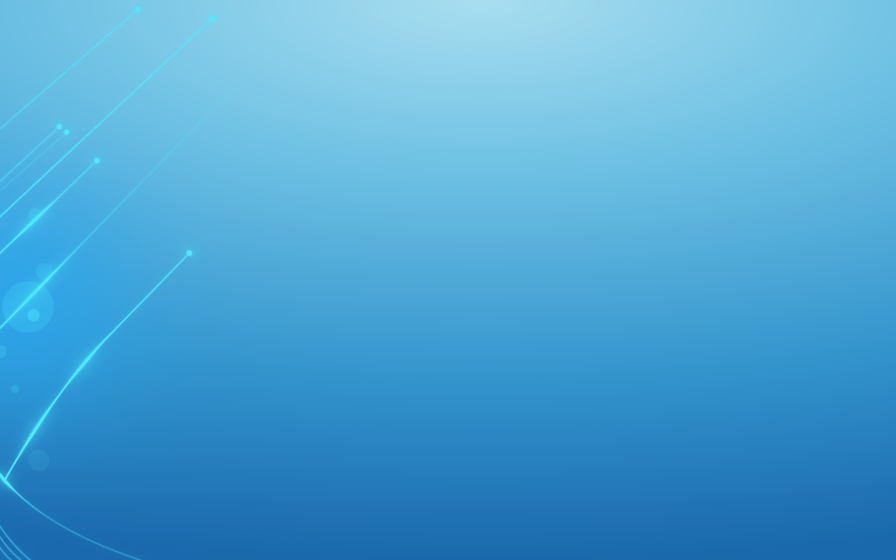
Reproduce this background procedurally as a WebGL 2 fragment shader.

```glsl
#version 300 es
precision highp float;
// A soft blue backdrop lit from above, with cyan light trails at the left.
// Elliptical gradients form the backdrop; segment and curve distances draw
// the trails, and stretched Gaussians add the flares.
uniform vec2 u_resolution;
out vec4 fragColor;

// x: distance to segment ab, y: position along it from a to b
vec2 segment(vec2 p, vec2 a, vec2 b) {
    vec2 ab = b - a;
    float t = clamp(dot(p - a, ab) / dot(ab, ab), 0.0, 1.0);
    return vec2(length(p - a - ab * t), t);
}

// Distance to a quadratic Bezier, taken as short chords
float curve(vec2 p, vec2 a, vec2 b, vec2 c) {
    float nearest = 10.0;
    vec2 last = a;
    for (int i = 1; i <= 16; i++) {
        float t = float(i) / 16.0;
        vec2 next = mix(mix(a, b, t), mix(b, c, t), t);
        nearest = min(nearest, segment(p, last, next).x);
        last = next;
    }
    return nearest;
}

// Thin antialiased stroke with a faint halo
float stroke(float d, float pixel) {
    return 1.0 - smoothstep(0.0, 0.0013 + pixel, d) + 0.12 * exp(-d * 180.0);
}

// Spindle of light around a centre, turned by an angle
float flare(vec2 p, vec2 centre, float angle, float reach) {
    vec2 axis = vec2(cos(angle), sin(angle));
    vec2 q = p - centre;
    float along = dot(q, axis) / reach;
    float across = dot(q, vec2(-axis.y, axis.x));
    float core = exp(-across * across / 0.000012);
    float halo = exp(-across * across / 0.00025);
    return exp(-along * along) * (0.65 * core + 0.25 * halo);
}

vec3 backdrop(vec2 p) {
    float d = length(vec2(0.38 * (p.x - 0.86), 1.0 - p.y));
    vec3 c = mix(vec3(0.66, 0.87, 0.94), vec3(0.42, 0.75, 0.89), clamp(d / 0.32, 0.0, 1.0));
    c = mix(c, vec3(0.20, 0.58, 0.80), clamp((d - 0.32) / 0.36, 0.0, 1.0));
    c = mix(c, vec3(0.10, 0.41, 0.68), clamp((d - 0.68) / 0.32, 0.0, 1.0));
    vec2 q = p - vec2(0.02, 0.47);
    return mix(c, vec3(0.16, 0.66, 0.94), 0.75 * exp(-dot(q, q) / 0.05));
}

void main() {
    float pixel = 1.0 / u_resolution.y;
    vec2 p = gl_FragCoord.xy * pixel;
    vec3 color = backdrop(p);
    vec3 cyan = vec3(0.30, 0.92, 1.0);

    // Translucent discs: centre, radius, opacity
    vec4 discs[7] = vec4[7](
        vec4(0.050, 0.452, 0.046, 0.20), vec4(0.079, 0.515, 0.015, 0.16),
        vec4(0.060, 0.437, 0.011, 0.40), vec4(0.000, 0.372, 0.012, 0.20),
        vec4(0.027, 0.305, 0.007, 0.20), vec4(0.069, 0.178, 0.019, 0.10),
        vec4(0.063, 0.617, 0.012, 0.18));
    for (int i = 0; i < 7; i++) {
        float d = length(p - discs[i].xy) - discs[i].z;
        color = mix(color, cyan, discs[i].w * (1.0 - smoothstep(-pixel, pixel, d)));
    }

    // Straight trails: tail and head
    vec4 trails[7] = vec4[7](
        vec4(0.0, 0.770, 0.246, 0.983), vec4(0.0, 0.613, 0.379, 0.967),
        vec4(0.0, 0.414, 0.520, 0.950), vec4(0.0, 0.676, 0.106, 0.774),
        vec4(0.0, 0.659, 0.119, 0.764), vec4(0.0, 0.548, 0.173, 0.713),
        vec4(0.198, 0.404, 0.338, 0.548));
    // Brightness of each trail's tail, line head and end dot
    vec3 levels[7] = vec3[7](
        vec3(0.45, 0.50, 0.70), vec3(0.80, 0.60, 0.75), vec3(0.90, 0.00, 0.00),
        vec3(0.45, 0.45, 0.75), vec3(0.15, 0.25, 0.75), vec3(0.90, 0.50, 0.80),
        vec3(0.85, 0.70, 0.85));
    float light = 0.0;
    for (int i = 0; i < 7; i++) {
        vec2 s = segment(p, trails[i].xy, trails[i].zw);
        light = max(light, mix(levels[i].x, levels[i].y, sqrt(s.y)) * stroke(s.x, pixel));
        float d = length(p - trails[i].zw);
        float dot_ = 1.0 - smoothstep(0.005 - pixel, 0.005 + pixel, d);
        light = max(light, levels[i].z * (dot_ + 0.4 * exp(-d * 110.0)));
    }

    // Bent trail, its sweep along the floor, and a fan in the corner
    float bend = curve(p, vec2(0.198, 0.404), vec2(0.104, 0.31), vec2(0.008, 0.142));
    light = max(light, 0.9 * stroke(bend, pixel));
    float sweep = curve(p, vec2(0.0, 0.153), vec2(0.073, 0.059), vec2(0.25, 0.0));
    light = max(light, mix(0.75, 0.3, smoothstep(0.0, 0.1, p.x)) * stroke(sweep, pixel));
    for (int k = 0; k < 3; k++) {
        float size = 0.06 - 0.019 * float(k);
        float d = curve(p, vec2(0.0, size), vec2(0.4, 0.4) * size, vec2(0.9 * size, 0.0));
        light = max(light, 0.4 * stroke(d, pixel));
    }

    // Flares: centre, angle, reach
    vec4 flares[5] = vec4[5](
        vec4(0.070, 0.486, 0.80, 0.060), vec4(0.062, 0.607, 0.76, 0.040),
        vec4(0.151, 0.352, 0.87, 0.040), vec4(0.065, 0.236, 0.99, 0.045),
        vec4(0.006, 0.144, -0.85, 0.022));
    for (int i = 0; i < 5; i++) {
        light += flare(p, flares[i].xy, flares[i].z, flares[i].w);
    }

    fragColor = vec4(mix(color, cyan, clamp(light, 0.0, 1.0)), 1.0);
}
```
